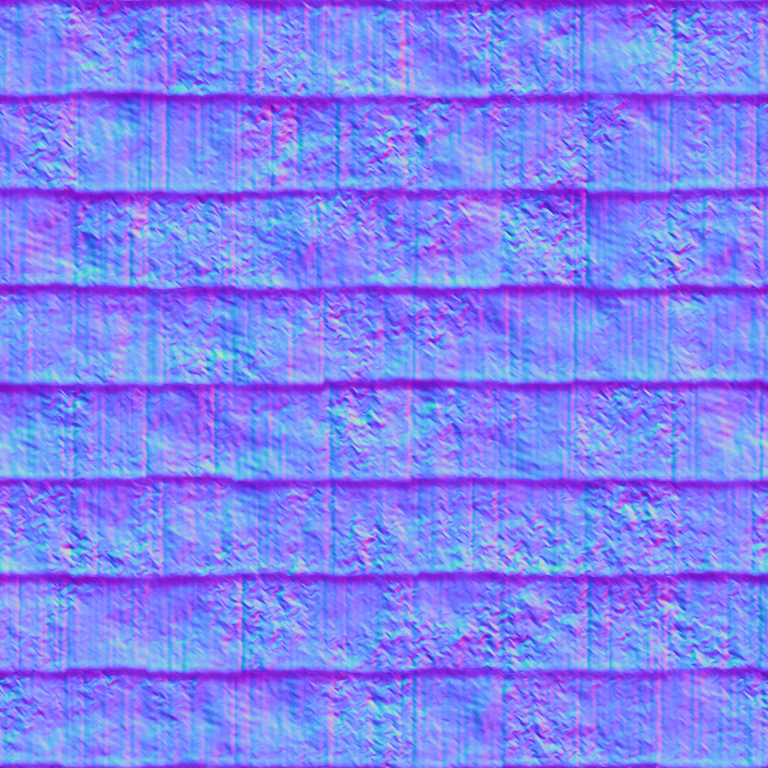
Give the GLSL for this texture map, as a WebGL 2 fragment shader.

```glsl
#version 300 es
precision highp float;
// Tangent-space normal map of weathered wooden shingles: 8 courses of 9 boards.
uniform vec2 u_resolution;
out vec4 fragColor;

float hash(vec2 p) {
  vec3 q = fract(p.xyx * 0.1031);
  q += dot(q, q.yzx + 33.33);
  return fract((q.x + q.y) * q.z);
}

// Cellular noise: scattered lumps and pits, wrapping at the canvas edge
float lumps(vec2 p, vec2 cells, float seed) {
  vec2 g = p * cells, base = floor(g);
  float h = 0.0;
  for (int y = -1; y <= 1; y++)
    for (int x = -1; x <= 1; x++) {
      vec2 id = base + vec2(x, y);
      vec2 key = mod(id, cells) + seed * 97.0;
      vec2 d = g - id - vec2(hash(key + 17.3), hash(key + 41.7));
      float f = max(0.0, 1.0 - dot(d, d) / 0.9);
      float k = hash(key) * 2.0 - 1.0;
      h += k * abs(k) * f * f;
    }
  return h;
}

// Nearest vertical joint: signed distance, board to the left, board to the right
vec3 joint(float x, float course, float spread) {
  float u = x * 9.0 - 0.84, i = floor(u + 0.5);
  float shift = (hash(vec2(mod(i, 9.0), course + spread * 50.0)) - 0.5) * spread;
  return vec3((u - i - shift) / 9.0, mod(i, 9.0), mod(i + 1.0, 9.0));
}

float boardValue(vec3 j, float course, float seed) {
  float a = hash(vec2(j.y + seed, course)), b = hash(vec2(j.z + seed, course));
  return mix(a, b, smoothstep(-0.004, 0.004, j.x));
}

float groove(float d, float width) {
  return exp(-d * d / (width * width));
}

// Joints between boards, and fainter splits within them
float joinery(vec2 p, float course) {
  vec3 j = joint(p.x + 0.0008 * sin(p.y * 150.8), course, 0.25);
  vec3 s = joint(p.x + 0.0006 * sin(p.y * 201.1), course, 0.8);
  float h = boardValue(j, course, 60.0) * 0.0025;
  h -= groove(j.x, 0.0034) * (0.0006 + 0.0018 * hash(vec2(j.y + 80.0, course)));
  h -= groove(s.x, 0.0026) * 0.0016 * hash(vec2(s.y + 120.0, course));
  return h;
}

// Vertical grain, then ragged chips and pits where the board is rough
float surface(vec2 p, float course, float rough) {
  float h = lumps(p, vec2(170.0, 9.0), course + 1.0) * (0.25 - 0.13 * rough) / 170.0;
  h += lumps(p, vec2(75.0, 7.0), course + 11.0) * 0.11 / 75.0;
  vec2 q = p + 0.0022 * sin(6.28318 * (p.yx * vec2(31.0, 37.0) + course * 0.3));
  q += 0.0010 * sin(6.28318 * (p.yx * vec2(83.0, 71.0) + p * 29.0));
  h += lumps(q, vec2(12.0, 14.0), course + 61.0) * 0.17 / 12.0;
  h += lumps(q, vec2(32.0), course + 21.0) * 0.17 / 32.0;
  h += lumps(q, vec2(66.0, 74.0), course + 31.0) * (0.07 + 0.24 * rough) / 70.0;
  h += lumps(q, vec2(124.0, 140.0), course + 41.0) * (0.09 + 0.26 * rough) / 132.0;
  h += lumps(q, vec2(200.0, 220.0), course + 71.0) * (0.06 + 0.17 * rough) / 210.0;
  return h;
}

// Vertical tilt of one course, s = 0 at its lower edge and 1 under the next
float courseTilt(float s) {
  return 0.18 - 0.08 * s - 0.40 * exp(5.0 * (s - 1.0));
}

void main() {
  vec2 p = gl_FragCoord.xy / u_resolution;

  // Slightly stepped lower edge of the nearest course
  float line = floor(p.y * 8.0 + 0.5), edgeCourse = mod(line, 8.0);
  vec3 edgeJoint = joint(p.x, edgeCourse, 0.25);
  float edge = (boardValue(edgeJoint, edgeCourse, 30.0) - 0.5) * 0.055;
  edge += 0.006 * sin(6.28318 * (p.x * 5.0 + line * 0.37));
  edge += 0.005 * sin(6.28318 * (p.x * 17.0 + line * 0.61));
  edge += 0.003 * sin(6.28318 * (p.x * 43.0 + line * 0.23));
  float t = p.y * 8.0 - line - edge;
  float course = mod(line - step(t, 0.0), 8.0);

  // Patches of wear, different on each course
  float wear = lumps(p, vec2(17.0, 14.0), course + 51.0);
  float boardWear = boardValue(joint(p.x, course, 0.25), course, 160.0);
  float rough = smoothstep(-0.40, 0.70, wear + 0.6 * boardWear - 0.22);

  // Slopes from finite differences; texture fades into the edge shadow
  const vec2 e = vec2(0.0009, 0.0);
  float h = surface(p, course, rough);
  vec2 slope = vec2(surface(p + e.xy, course, rough), surface(p + e.yx, course, rough)) - h;
  vec2 tilt = -slope / e.x * vec2(0.72, 0.9) * (1.0 - 0.45 * groove(t, 0.06));
  float across = joinery(p + e.xy, course) - joinery(p - e.xy, course);
  tilt.x -= across / (2.0 * e.x) * (1.0 - 0.6 * groove(t, 0.05));

  // Course profile: pale lip above the edge, dark drop below it
  float strength = 0.78 + 0.5 * lumps(p, vec2(22.0, 8.0), 71.0);
  float below = 1.0 - smoothstep(-0.02, 0.035, t);
  tilt.y += mix(courseTilt(t), courseTilt(t + 1.0), below);
  tilt.y += 0.25 * groove(t - 0.08, 0.036);
  tilt.y -= strength * groove(t + 0.025, 0.052);

  fragColor = vec4(normalize(vec3(tilt, 1.0)) * 0.5 + 0.5, 1.0);
}
```
